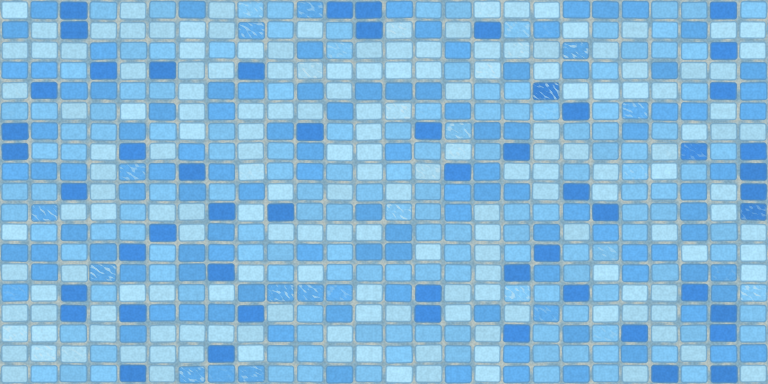
Write a WebGL 1 fragment shader that draws this texture.

```glsl
precision highp float;
// Worn blue glass mosaic: 26 by 19 rounded tiles in four blues, set in grey-beige grout.

uniform vec2 u_resolution;

const vec2 TILES = vec2(26.0, 19.0);
const vec3 PALE = vec3(0.67, 0.865, 0.96);
const vec3 SKY = vec3(0.51, 0.775, 0.95);
const vec3 AZURE = vec3(0.39, 0.68, 0.92);
const vec3 DEEP = vec3(0.27, 0.55, 0.86);
const vec3 GROUT_COOL = vec3(0.52, 0.67, 0.75);
const vec3 GROUT_SAND = vec3(0.71, 0.76, 0.75);
const vec3 EDGE_TINT = vec3(0.38, 0.55, 0.68);
const vec3 SCUFF = vec3(0.80, 0.91, 0.95);

vec2 hash2(vec2 p) {
  vec3 q = fract(p.xyx * vec3(0.1031, 0.1030, 0.0973));
  q += dot(q, q.yzx + 33.33);
  return fract((q.xx + q.yz) * q.zy);
}

// Gradient noise, roughly -0.7 to 0.7
float cornerSlope(vec2 corner, vec2 offset) {
  float angle = 6.2832 * hash2(corner).x;
  return dot(vec2(cos(angle), sin(angle)), offset);
}

float gradientNoise(vec2 p) {
  vec2 i = floor(p);
  vec2 f = p - i;
  vec2 u = f * f * f * (f * (f * 6.0 - 15.0) + 10.0);
  vec2 e = vec2(1.0, 0.0);
  float low = mix(cornerSlope(i, f), cornerSlope(i + e.xy, f - e.xy), u.x);
  float high = mix(cornerSlope(i + e.yx, f - e.yx), cornerSlope(i + e.xx, f - e.xx), u.x);
  return mix(low, high, u.y);
}

float roundedBox(vec2 p, vec2 halfSize, float radius) {
  vec2 q = abs(p) - halfSize + radius;
  return length(max(q, 0.0)) + min(max(q.x, q.y), 0.0) - radius;
}

vec2 rotate(vec2 p, float angle) {
  float c = cos(angle);
  float s = sin(angle);
  return vec2(c * p.x - s * p.y, s * p.x + c * p.y);
}

// Weighted random choice of blue, with a small brightness shift
vec3 tileColor(vec2 seed) {
  vec3 color = PALE;
  color = mix(color, SKY, step(0.34, seed.x));
  color = mix(color, AZURE, step(0.66, seed.x));
  color = mix(color, DEEP, step(0.89, seed.x));
  return color * (0.965 + 0.07 * seed.y);
}

// Signed distance to a slightly crooked tile
float tileDistance(vec2 p, vec2 pitch, vec2 id) {
  vec2 shift = (hash2(id + 71.0) - 0.5) * 0.0024;
  vec2 turn = hash2(id + 139.0);
  vec2 halfSize = 0.5 * pitch - 0.0028 - 0.0010 * turn.y;
  return roundedBox(rotate(p - shift, (turn.x - 0.5) * 0.04), halfSize, 0.008);
}

// Pale streaks on a few scratched tiles
float scuffMask(vec2 p, vec2 id) {
  float chance = smoothstep(0.84, 1.0, hash2(id + 211.0).x);
  vec2 q = rotate(p, 0.6) * vec2(55.0, 130.0);
  return chance * smoothstep(0.05, 0.4, gradientNoise(q));
}

void main() {
  vec2 uv = gl_FragCoord.xy / u_resolution;
  vec2 canvas = vec2(2.0, 1.0);
  vec2 pos = uv * canvas;
  vec2 pitch = canvas / TILES;
  float pixel = 1.0 / u_resolution.y;

  // Gentle waviness of the hand-laid rows and columns
  vec2 wave = vec2(gradientNoise(pos * 5.0), gradientNoise(pos * 5.0 + 40.0));
  vec2 cell = (pos + 0.0025 * wave) / pitch;
  vec2 id = floor(cell);
  vec2 local = (fract(cell) - 0.5) * pitch;

  float fine = gradientNoise(pos * 170.0);
  float medium = gradientNoise(pos * 75.0 + 17.0);
  float dist = tileDistance(local, pitch, id) + 0.0009 * medium;

  // Glass: mottling, scuffs and a dull shaded rim
  vec3 glass = tileColor(hash2(id + 7.0));
  glass *= 1.0 + 0.055 * fine + 0.05 * medium;
  glass = mix(glass, SCUFF, 0.6 * scuffMask(pos, id));
  float rim = smoothstep(-0.0055, -0.0005, dist);
  glass = mix(glass, EDGE_TINT, 0.62 * rim);

  // Grout: patches of cool grey and sand
  float sand = smoothstep(-0.35, 0.4, gradientNoise(pos * 34.0 + 90.0));
  vec3 grout = mix(GROUT_COOL, GROUT_SAND, sand) * (1.0 + 0.10 * fine);

  float blur = max(pixel * 0.75, 0.0016);
  float cover = 1.0 - smoothstep(-blur, blur, dist);
  gl_FragColor = vec4(mix(grout, glass, cover), 1.0);
}
```
